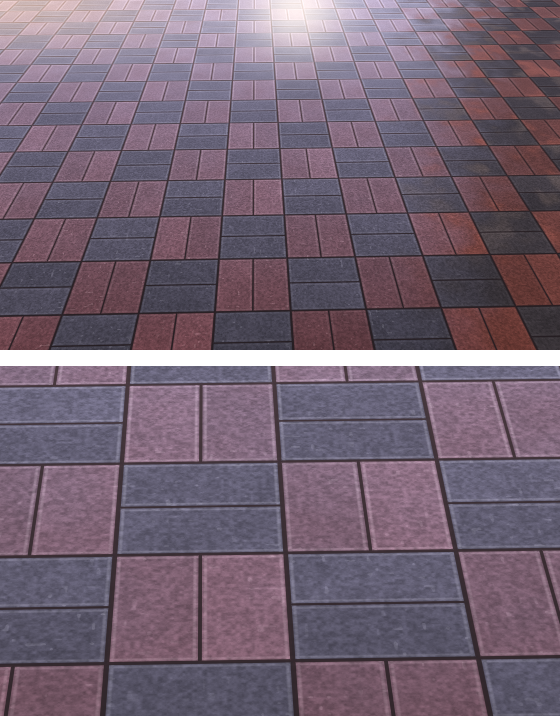
Top: the whole. Bottom: its middle third, enlarged.
Reproduce this texture procedurally as a WebGL 2 fragment shader.

```glsl
#version 300 es
precision highp float;
// Basket-weave brick paving seen in perspective: pairs of upright red bricks
// alternate with pairs of flat slate bricks. Each pixel is projected onto the
// ground, split into cells and bricks, then lit by sky sheen and a wet side.
#define HORIZON 1.625
#define VANISH_X 0.729
#define TILT 0.0125
#define CELL_WIDTH 0.143
#define CELL_DEPTH 0.07296
#define GRID_SHIFT vec2(0.53, -9.05)
#define JOINT 0.014
#define BEVEL 0.032
#define GRAIN 0.42
#define SHEEN 0.76

uniform vec2 u_resolution;
out vec4 fragColor;

const vec3 RED_CLAY = vec3(0.395, 0.245, 0.27);
const vec3 SLATE = vec3(0.255, 0.245, 0.295);
const vec3 WET_RED = vec3(0.37, 0.20, 0.18);
const vec3 WET_SLATE = vec3(0.20, 0.18, 0.195);
const vec3 MORTAR = vec3(0.14, 0.11, 0.125);
const vec3 SKY = vec3(0.72, 0.70, 0.86);
const vec3 SUN = vec3(1.0, 0.95, 0.90);
const vec3 WARM = vec3(0.92, 0.72, 0.52);

float hash(vec2 p) {
  vec3 q = fract(vec3(p.xyx) * 0.1031);
  q += dot(q, q.yzx + 33.33);
  return fract((q.x + q.y) * q.z);
}

float noise(vec2 p) {
  vec2 i = floor(p), f = fract(p);
  f = f * f * (3.0 - 2.0 * f);
  return mix(mix(hash(i), hash(i + vec2(1, 0)), f.x),
             mix(hash(i + vec2(0, 1)), hash(i + vec2(1, 1)), f.x), f.y);
}

float fbm(vec2 p) {
  float sum = 0.0, gain = 0.5;
  for (int i = 0; i < 3; i++) {
    sum += gain * noise(p);
    p = p * 2.03 + 17.0;
    gain *= 0.5;
  }
  return sum / 0.875;
}

// Ground position in cells, from a position on the canvas
vec2 project(vec2 p) {
  float drop = HORIZON - p.y, side = p.x - VANISH_X;
  return vec2(side / (drop * CELL_WIDTH), (1.0 - TILT * side) / (drop * CELL_DEPTH)) + GRID_SHIFT;
}

void main() {
  vec2 uv = gl_FragCoord.xy / u_resolution;
  vec2 ground = project(uv * vec2(1.6, 1.0));
  vec2 blur = fwidth(ground);

  // Cell, then one of its two bricks
  vec2 cell = floor(ground), local = ground - cell;
  bool slate = mod(cell.x + cell.y, 2.0) > 0.5;
  vec2 size = slate ? vec2(1.0, 0.5) : vec2(0.5, 1.0);
  vec2 part = floor(local / size);
  vec2 inside = local - part * size;
  vec2 edge = min(inside, size - inside);
  vec2 brickId = cell * 2.0 + part + 60.0;
  float tint = hash(brickId);

  // Wet strip along the right, with a ragged border
  float patches = fbm(ground * 2.2 + 40.0);
  float wet = smoothstep(0.68, 0.93, uv.x + 0.16 * (patches - 0.5) + 0.04 * (tint - 0.5));

  // Brick body: tint, grain, pale specks
  vec3 color = slate ? mix(SLATE, WET_SLATE, wet) : mix(RED_CLAY, WET_RED, wet);
  color *= 0.90 + 0.20 * tint;
  float detail = 1.0 - smoothstep(0.02, 0.06, max(blur.x, blur.y));
  color *= 0.92 + 0.16 * fbm(ground * 3.0 + 90.0);
  float speck = smoothstep(0.84, 0.95, noise(ground * 23.0 + 300.0)) * noise(ground * 3.7 + 11.0);
  color += 0.13 * speck * detail * (1.0 - wet);

  // Sky reflection grows with distance and fades over the wet strip
  float reach = SHEEN * uv.y * (0.85 + 0.15 * uv.y) * (1.0 - 0.66 * wet);
  reach *= 0.88 + 0.24 * patches;
  color = mix(color, SKY, reach * (slate ? 0.74 : 0.90));
  float puddle = wet * smoothstep(0.48, 0.75, patches) * smoothstep(0.1, 0.5, uv.y);
  color += puddle * (slate ? vec3(0.09, 0.07, 0.05) : vec3(0.10, 0.04, 0.02));
  color *= 1.0 + GRAIN * (fbm(ground * 38.0 + 200.0) - 0.5) * (0.25 + 0.75 * detail);

  // Worn bevels catch the light just inside each edge
  vec2 soft = blur + 0.008;
  vec2 rim = smoothstep(vec2(JOINT), vec2(JOINT) + soft, edge)
           * (1.0 - smoothstep(vec2(BEVEL), vec2(BEVEL) + soft, edge));
  color += max(rim.x, rim.y) * (0.03 + 0.13 * uv.y) * (1.0 - 0.6 * wet);

  // Joints; the seam between paired bricks is finer
  vec2 toCell = min(local, 1.0 - local);
  vec2 width = mix(vec2(JOINT * 0.75), vec2(JOINT), step(toCell, edge + 0.001));
  vec2 gap = 1.0 - smoothstep(width - 0.6 * blur, width + 0.6 * blur, edge);
  vec3 mortar = mix(MORTAR, vec3(0.42, 0.33, 0.35), uv.y * uv.y * (1.0 - 0.7 * wet));
  color = mix(color, mortar, 0.92 * max(gap.x, gap.y));

  // Low sun: a white glare near the top and warm light in the far corner
  vec2 toGlare = (uv - vec2(0.53, 0.98)) / vec2(0.085, 0.13);
  float glare = exp(-dot(toGlare, toGlare));
  vec2 toCorner = (uv - vec2(0.0, 1.0)) / vec2(0.30, 0.13);
  color = mix(color, SUN, 0.66 * glare);
  color = mix(color, WARM, 0.38 * exp(-dot(toCorner, toCorner)));
  color += 0.14 * smoothstep(0.65, 1.0, uv.y) * (1.0 - wet);

  fragColor = vec4(clamp(color, 0.0, 1.0), 1.0);
}
```
